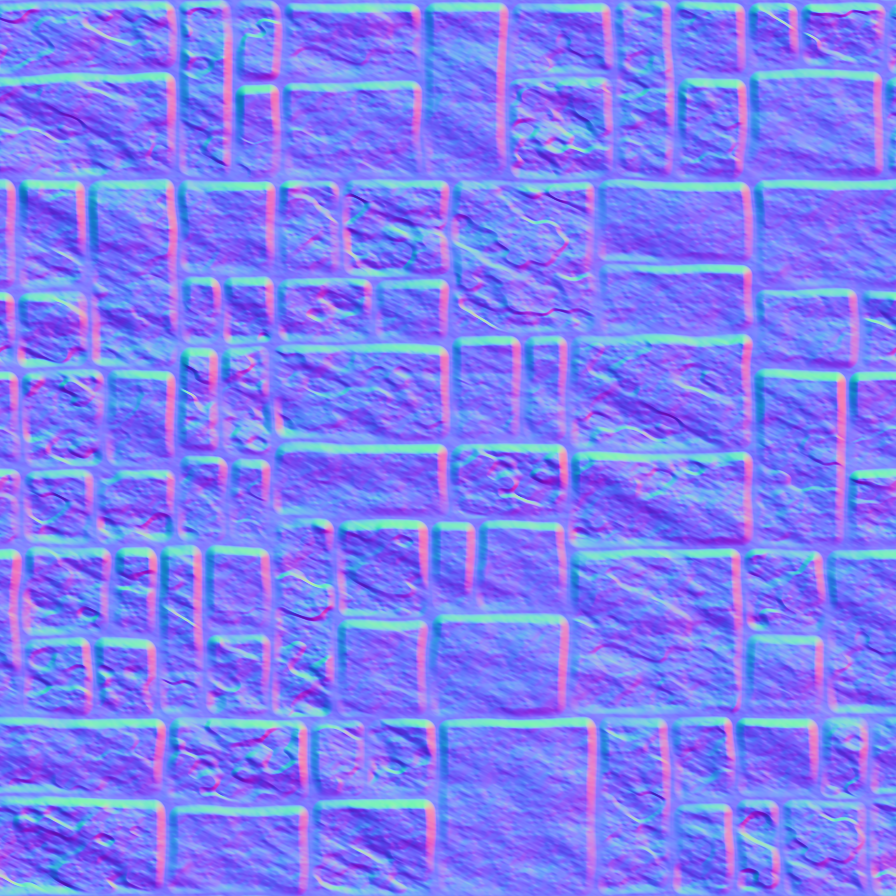
Reproduce this texture map procedurally as a three.js fragment shader.

```glsl
// Tangent-space normal map of a rough ashlar stone wall that tiles on all sides.
// Bands of cells are cut into stones by hashed rules; each stone gets a bevelled,
// leaning height with diagonal grain and chips, and the slope becomes the colour.
#define BANDS 5.0
#define COLS 6.0
#define JOINT_JITTER 0.4
#define STAGGER 0.07
#define GAP 0.001
#define CORNER 0.013
#define BEVEL 0.0118
#define LEAN vec2(0.006, 0.0135)
#define GRAIN 0.0145
#define CHIP 0.0065
#define WOBBLE 0.006
#define STEP 0.0008

varying vec2 vUv;

float hash(vec2 p) {
  return fract(sin(dot(p, vec2(127.1, 311.7))) * 43758.5453);
}

// Value noise stretched along a falling diagonal, periodic over the unit square.
float noise(vec2 uv, float n) {
  vec2 q = vec2(uv.x + 2.0 * uv.y, uv.x - uv.y) * n;
  vec2 i = floor(q), f = q - i;
  f = f * f * f * (f * (f * 6.0 - 15.0) + 10.0);
  vec2 a = mod(i, n), b = mod(i + 1.0, n);
  return mix(mix(hash(a + n), hash(vec2(b.x, a.y) + n), f.x),
             mix(hash(vec2(a.x, b.y) + n), hash(b + n), f.x), f.y);
}

// Only the middle band edges are stepped; their end joints run through both bands.
float stepped(float edge) {
  return step(1.5, edge) * step(edge, 3.5);
}

float joint(float i, float band) {
  float key = band + mod(i + band, 2.0);
  float own = (1.0 - stepped(key)) * band * 0.31;
  return (i + JOINT_JITTER * (hash(vec2(mod(i, COLS), key + own + 3.0)) - 0.5)) / COLS;
}

float column(float x, float band) {
  float c = floor(x * COLS);
  if (x < joint(c, band)) return c - 1.0;
  return x < joint(c + 1.0, band) ? c : c + 1.0;
}

float bandEdge(float k, float x) {
  float span = mod(floor((column(x, k) + k) * 0.5), COLS * 0.5);
  return k / BANDS + stepped(k) * STAGGER * (hash(vec2(span, k + 17.0)) - 0.5);
}

// Cuts an interval at fraction t, keeps the part holding x, returns its side.
float cut(float x, float t, inout float lo, inout float hi) {
  float at = mix(lo, hi, t);
  if (x < at) { hi = at; return 0.0; }
  lo = at;
  return 1.0;
}

// Bounds of the stone at p; returns its hash key.
vec2 findStone(vec2 p, out vec2 lo, out vec2 hi) {
  float band = 0.0;
  for (float k = 1.0; k < BANDS; k++) band += step(bandEdge(k, p.x), p.y);
  float c = column(p.x, band);
  lo = vec2(joint(c, band), bandEdge(band, p.x));
  hi = vec2(joint(c + 1.0, band), bandEdge(band + 1.0, p.x));

  vec2 key = vec2(mod(c, COLS), band), side = vec2(0.0);
  float kind = hash(key + 7.3);
  float course = 0.5 + 0.16 * (hash(vec2(band, 5.1)) - 0.5) + 0.08 * (hash(key + 2.7) - 0.5);
  if (kind > 0.32) {            // two courses, each whole or halved
    side.y = cut(p.y, course, lo.y, hi.y);
    vec2 row = key + vec2(0.0, side.y * 0.43);
    if (hash(row + 21.3) < 0.45)
      side.x = cut(p.x, mix(0.33, 0.67, hash(row + 31.7)), lo.x, hi.x);
  } else if (kind > 0.12) {     // a tall stone beside a stack of two
    side.x = cut(p.x, mix(0.4, 0.6, hash(key + 11.9)), lo.x, hi.x);
    if (side.x == step(0.22, kind)) side.y = cut(p.y, course, lo.y, hi.y);
  }
  return key + side * 0.37;
}

float grain(vec2 p) {
  float sum = 0.0, amp = GRAIN, n = 8.0;
  for (int o = 0; o < 5; o++) {
    sum += amp * (noise(p, n) - 0.5);
    amp *= 0.52;
    n *= 2.0;
  }
  return sum;
}

float height(vec2 uv) {
  vec2 p = fract(uv + WOBBLE * (vec2(noise(uv, 9.0), noise(uv, 11.0)) - 0.5));
  vec2 lo, hi;
  vec2 id = findStone(p, lo, hi);
  // Rounded box distance, positive inside the stone
  vec2 halfSize = 0.5 * (hi - lo) - GAP;
  float r = min(CORNER, min(halfSize.x, halfSize.y));
  vec2 q = abs(p - 0.5 * (lo + hi)) - halfSize + r;
  float inside = r - length(max(q, 0.0)) - min(max(q.x, q.y), 0.0);
  float body = smoothstep(0.0, BEVEL, inside);
  // Leaning face sunk at its lower left, with grain and short chipped ledges
  float rough = hash(id + 41.3);
  float g = grain(uv);
  float ledge = smoothstep(0.75, 1.0, noise(uv, 14.0) + 0.5 * noise(uv, 37.0));
  float face = dot(LEAN, (p - lo) / (hi - lo)) - 0.004;
  return body * (face + g * mix(0.4, 0.85, rough) - CHIP * rough * ledge) + 0.3 * g;
}

void main() {
  vec2 e = vec2(STEP, 0.0);
  vec2 slope = vec2(height(vUv + e.xy) - height(vUv - e.xy),
                    height(vUv + e.yx) - height(vUv - e.yx)) / (2.0 * STEP);
  gl_FragColor = vec4(normalize(vec3(-slope, 1.0)) * 0.5 + 0.5, 1.0);
}
```
